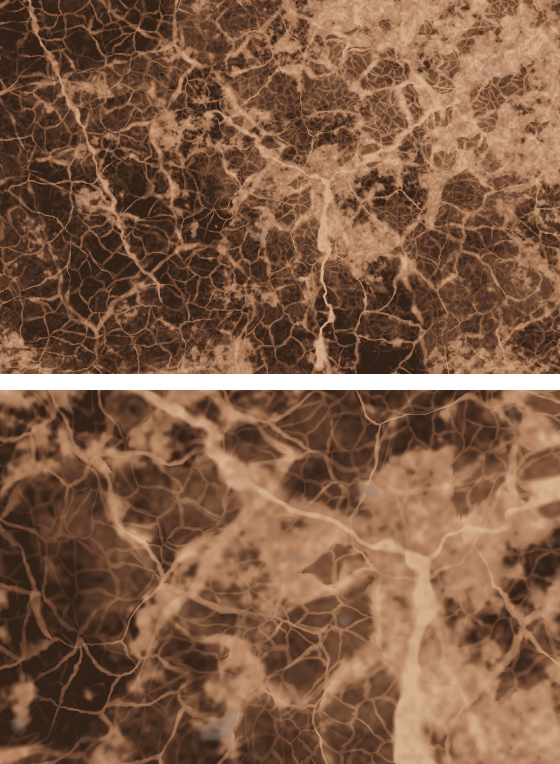
Top: the whole. Bottom: its middle third, enlarged.
Give the GLSL for this texture, as a WebGL 2 fragment shader.

```glsl
#version 300 es
precision highp float;
// Dark brown brecciated marble: shadowy stone fragments under tan mineral dust.
// Warped Voronoi borders form webs of veins at several scales, fractal noise
// forms the dust, and a few tapering strands carry the pale calcite.

uniform vec2 u_resolution;
out vec4 fragColor;

const vec3 PALETTE[6] = vec3[6](
    vec3(0.26, 0.17, 0.12), vec3(0.37, 0.24, 0.17), vec3(0.48, 0.32, 0.22),
    vec3(0.59, 0.42, 0.30), vec3(0.70, 0.51, 0.38), vec3(0.78, 0.62, 0.49));

float hash(vec2 p) {
    vec3 q = fract(p.xyx * 0.1031);
    q += dot(q, q.yzx + 33.33);
    return fract((q.x + q.y) * q.z);
}

float noise(vec2 p) {
    vec2 i = floor(p), f = fract(p);
    vec2 u = f * f * (3.0 - 2.0 * f);
    return mix(mix(hash(i), hash(i + vec2(1, 0)), u.x),
               mix(hash(i + vec2(0, 1)), hash(i + vec2(1, 1)), u.x), u.y);
}

float fbm(vec2 p, int octaves) {
    float sum = 0.0, total = 0.0, amp = 1.0;
    for (int i = 0; i < octaves; i++) {
        sum += amp * noise(p);
        total += amp;
        amp *= 0.65;
        p = mat2(1.6, 1.2, -1.2, 1.6) * p + 17.3;
    }
    return sum / total;
}

vec2 warp(vec2 p, float scale, float amount) {
    vec2 q = p * scale;
    return p + amount * (vec2(fbm(q + 3.7, 4), fbm(q + 41.2, 4)) - 0.5);
}

// Voronoi: x = distance to the nearest border, y = random value of the cell.
vec2 cells(vec2 p, float scale) {
    p *= scale;
    vec2 base = floor(p), first = vec2(9.0), second = vec2(9.0), id = base;
    for (int y = -1; y <= 1; y++)
    for (int x = -1; x <= 1; x++) {
        vec2 cell = base + vec2(x, y);
        vec2 r = cell + vec2(hash(cell), hash(cell + 71.7)) - p;
        if (dot(r, r) < dot(first, first)) {
            second = first;
            first = r;
            id = cell;
        } else if (dot(r, r) < dot(second, second)) {
            second = r;
        }
    }
    float border = dot(first + second, second - first) / (2.0 * length(second - first));
    return vec2(border / scale, hash(id + 19.1));
}

float line(float d, float width, float pixel) {
    return 1.0 - smoothstep(width * 0.3, width + pixel, d);
}

float segment(vec2 p, vec2 a, vec2 b) {
    vec2 ab = b - a;
    return length(p - a - ab * clamp(dot(p - a, ab) / dot(ab, ab), 0.0, 1.0));
}

vec3 ramp(float tone) {
    float x = clamp(tone, -0.12, 1.12) * 5.0;
    int i = int(clamp(floor(x), 0.0, 4.0));
    return mix(PALETTE[i], PALETTE[i + 1], x - float(i));
}

void main() {
    float pixel = 1.0 / u_resolution.y;
    vec2 p = gl_FragCoord.xy * pixel;
    vec2 bent = warp(p, 5.0, 0.10);
    vec2 rough = warp(bent, 32.0, 0.014);

    // Where dust gathers: sparse on the left and low centre, dense elsewhere.
    float region = 0.5 + 0.5 * (smoothstep(0.3, 1.1, p.x) - 0.5)
                 + 0.3 * (p.y - 0.5) + 1.7 * (fbm(p * 3.2 + 8.0, 4) - 0.5);
    region -= 0.45 * exp(-18.0 * dot(p - vec2(1.0, 0.12), p - vec2(1.0, 0.12)));
    region = clamp(region, 0.0, 1.0);

    vec2 slabs = cells(bent, 3.6);
    vec2 stones = cells(rough, 8.5);
    vec2 chips = cells(rough + 5.3, 19.0);
    vec2 crumbs = cells(rough + 9.1, 42.0);

    // Main strands: a forked trunk and a wandering vein on the left.
    vec2 s = warp(p, 9.0, 0.09);
    vec2 fork = vec2(0.87, 0.49), knot = vec2(0.32, 0.40);
    float trunk = segment(s, fork, vec2(0.85, 0.03));
    float arms = min(segment(s, fork, vec2(0.56, 0.70)), segment(s, fork, vec2(1.22, 0.74)));
    float wander = min(segment(s, knot, vec2(0.09, 1.0)), segment(s, knot, vec2(0.45, 0.17)));
    float strands = min(min(trunk, arms), wander);

    // Fragments, then crisp dust that thickens beside the large veins.
    float tone = mix(0.14, mix(-0.06, 0.28, slabs.y), smoothstep(0.0, 0.02, slabs.x));
    tone += 0.35 * (fbm(p * 11.0, 4) - 0.5);
    float halo = 0.14 * exp(-slabs.x / 0.02) + 0.16 * exp(-strands / 0.03);
    float speck = fbm(p * 48.0 + 13.0, 3) - 0.5;
    float clumps = fbm(bent * 17.0 + 2.0, 3) - 0.5;
    float dust = 0.75 * speck + 0.6 * clumps + 0.5 * (region - 0.53) + halo;
    float tan_tone = mix(0.50, 0.74, region) + 0.5 * clumps + 0.5 * speck;
    tone = mix(tone, tan_tone, smoothstep(-0.10, 0.16, dust));

    // Dark pebbles left bare between the veins.
    float bare = step(stones.y, 0.26) * smoothstep(0.004, 0.014, stones.x);
    bare = max(bare, 0.8 * step(chips.y, 0.24) * smoothstep(0.002, 0.008, chips.x));
    tone = mix(tone, 0.03 + 0.4 * (fbm(p * 30.0, 3) - 0.45), 0.75 * bare);

    // Webs of veins, from hairlines to broad seams, broken up by noise.
    float gaps = smoothstep(0.36, 0.66, fbm(p * 8.0 + 31.0, 3));
    float swell = smoothstep(0.32, 0.74, fbm(p * 17.0 + 57.0, 3));
    float chalk = 0.5 * speck;
    tone = mix(tone, 0.72 + chalk, line(crumbs.x, 0.0018, pixel) * region * 0.6);
    tone = mix(tone, 0.74 + chalk, line(chips.x, 0.0024, pixel) * mix(0.15, 0.75, gaps));
    tone = mix(tone, 0.82 + chalk, line(stones.x, 0.001 + 0.004 * swell, pixel) * mix(0.2, 0.85, 1.0 - gaps));
    tone = mix(tone, 0.92 + chalk, line(slabs.x, 0.002 + 0.007 * swell, pixel) * mix(0.25, 0.9, swell));
    tone = mix(tone, 0.95 + chalk, line(min(arms, wander), 0.003 + 0.010 * swell, pixel) * 0.9);

    // Broad light and shade, then the pale trunk, grain and rare grey flecks.
    tone = 0.45 + 1.12 * (tone - 0.45) + 0.26 * (region - 0.5);
    tone = mix(tone, 1.12, line(trunk, 0.004 + 0.018 * swell, pixel) * 0.95);
    tone += 0.20 * (noise(p * 165.0) - 0.5);
    vec3 color = ramp(tone);
    float fleck = smoothstep(0.86, 0.92, fbm(rough * 26.0 + 90.0, 2));
    color = mix(color, vec3(0.56, 0.48, 0.43), 0.5 * fleck);
    fragColor = vec4(color, 1.0);
}
```
